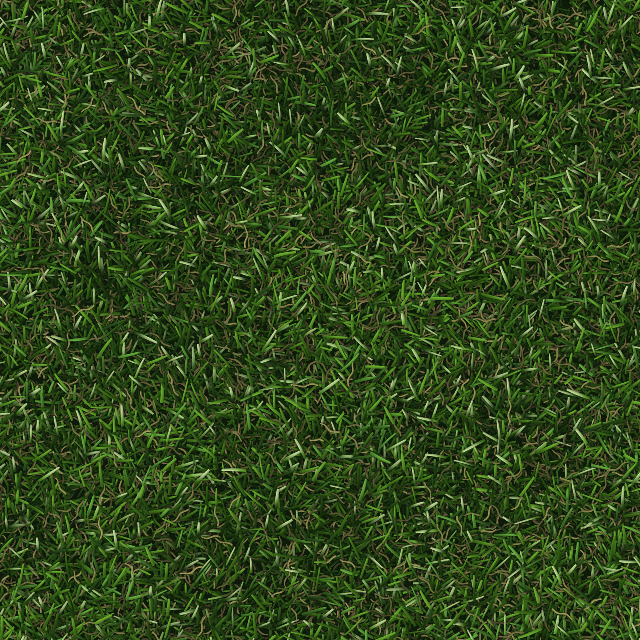
Give the GLSL for this texture, as a three.js fragment shader.

```glsl
varying vec2 vUv;

vec4 hash4(vec3 p) {
  vec4 q = fract(p.xyzx * vec4(0.1031, 0.1030, 0.0973, 0.1099));
  q += dot(q, q.wzxy + 33.33);
  return fract((q.xxyz + q.yzzw) * q.zywx);
}

float noise(vec2 p, float seed) {
  vec2 i = floor(p), f = fract(p);
  f = f * f * (3.0 - 2.0 * f);
  float a = hash4(vec3(i, seed)).x;
  float b = hash4(vec3(i + vec2(1.0, 0.0), seed)).x;
  float c = hash4(vec3(i + vec2(0.0, 1.0), seed)).x;
  float d = hash4(vec3(i + 1.0, seed)).x;
  return mix(mix(a, b, f.x), mix(c, d, f.x), f.y);
}

// Green ramp from deep shade to sunlit blade
vec3 grassColor(float tone) {
  vec3 c = mix(vec3(0.08, 0.16, 0.045), vec3(0.135, 0.265, 0.06), smoothstep(0.0, 0.32, tone));
  c = mix(c, vec3(0.215, 0.39, 0.08), smoothstep(0.3, 0.6, tone));
  return mix(c, vec3(0.38, 0.62, 0.16), smoothstep(0.56, 0.9, tone));
}

// Lays one blade or curled thatch fibre, with its shadow, over the ground
vec3 layBlade(vec3 ground, vec2 p, vec2 root, vec4 shape, vec4 look, float height, float patchTone) {
  float thatch = step(look.x, mix(0.45, 0.13, height));
  float tuft = noise(root * 17.0, 7.0 + floor(height * 4.0));
  float angle = 1.45 + (tuft - 0.5) * 3.6 + (shape.z - 0.5) * 2.2 + thatch * look.w * 3.0;
  vec2 dir = vec2(cos(angle), sin(angle));
  vec2 q = vec2(dot(p, dir), dot(p, vec2(-dir.y, dir.x)));

  // Bend of blades, curl of thatch
  q.y += (look.w - 0.5) * 8.0 * q.x * q.x;
  q.y += thatch * 0.0018 * sin(q.x * 230.0 + look.z * 6.28);

  float halfLength = mix(0.009, 0.020, shape.w);
  float along = clamp(q.x / halfLength * 0.5 + 0.5, 0.0, 1.0);
  float halfWidth = mix(mix(0.0013, 0.0025, look.z), 0.0014, thatch);
  halfWidth *= 1.0 - 0.35 * along * along * along;
  float dist = max(abs(q.y) - halfWidth, abs(q.x) - halfLength);

  // Tone rises with height and toward the tip
  float tone = look.y * 0.75 + height * 0.45 - 0.27 + (along - 0.5) * 0.35 + patchTone;
  vec3 color = grassColor(tone);
  color = mix(color, color.g * vec3(0.55, 1.0, 0.50), 0.4 * step(0.7, shape.x));
  float gloss = step(0.81, fract(look.y * 7.0 + look.z)) * height * height;
  color = mix(color, vec3(0.70, 0.80, 0.55), gloss * smoothstep(0.0, 0.7, along) * 0.95);
  vec3 straw = vec3(0.56, 0.53, 0.31) * mix(0.5, 1.1, look.y) * mix(0.7, 1.0, height);
  color = mix(color, straw, thatch);
  color *= 1.0 + 0.2 * clamp(q.y / halfWidth, -1.0, 1.0);

  float shadow = 1.0 - smoothstep(0.0, 0.0030, dist);
  ground *= 1.0 - 0.22 * shadow;
  return mix(ground, color, 1.0 - smoothstep(-0.0007, 0.0007, dist));
}

void main() {
  vec3 color = vec3(0.05, 0.09, 0.04);
  float patchTone = (noise(vUv * 6.0, 3.0) - 0.5) * 0.2;

  // Stacked layers, from the dark thatch up to the sunlit tips
  for (int layer = 0; layer < 15; layer++) {
    float level = float(layer);
    vec2 grid = vUv * 38.0 + level * vec2(0.37, 0.61);
    vec2 home = floor(grid);
    for (int j = -1; j <= 1; j++) {
      for (int i = -1; i <= 1; i++) {
        vec2 cell = home + vec2(float(i), float(j));
        vec4 shape = hash4(vec3(cell, level + 11.0));
        vec4 look = hash4(vec3(cell, level + 61.0));
        vec2 offset = (grid - cell - shape.xy) / 38.0;
        color = layBlade(color, offset, vUv - offset, shape, look, level / 14.0, patchTone);
      }
    }
  }

  // Lift the deepest shade so gaps stay green
  color = max(color, mix(color, vec3(0.055, 0.11, 0.04), 0.6));
  gl_FragColor = vec4(color, 1.0);
}
```
